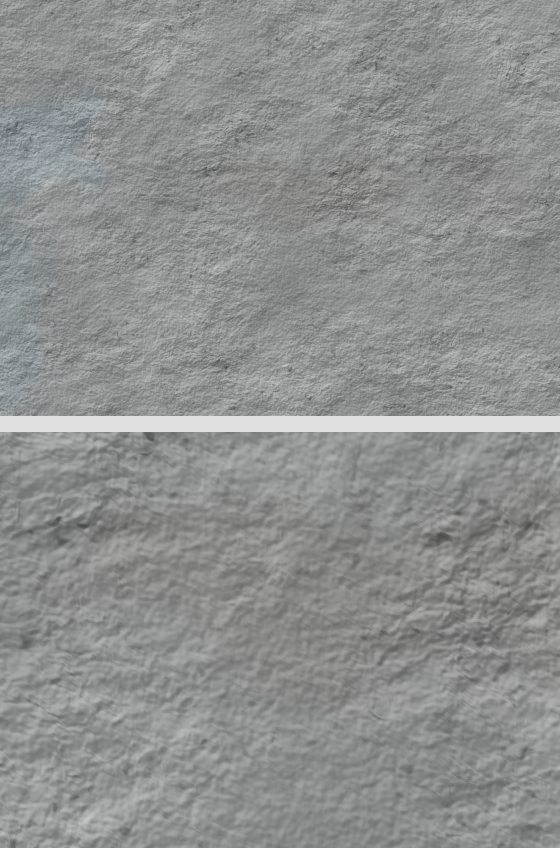
Top: the whole. Bottom: its middle third, enlarged.
Reproduce this texture procedurally as a Shadertoy shader.

```glsl
const vec3 PLASTER = vec3(0.565, 0.573, 0.574);
const vec3 BLUE_WASH = vec3(-0.014, 0.012, 0.026);
const vec3 WARM_STAIN = vec3(-0.030, -0.036, -0.042);
const vec2 LIGHT_DIR = vec2(-0.50, 0.866);
const float TAU = 6.28318;

vec2 hash2(vec2 cell) {
    vec3 v = fract(cell.xyx * vec3(0.1031, 0.1030, 0.0973));
    v += dot(v, v.yzx + 33.33);
    return fract((v.xx + v.yz) * v.zy);
}

float cornerRamp(vec2 cell, vec2 offset) {
    float angle = TAU * hash2(cell).x;
    return dot(vec2(cos(angle), sin(angle)), offset);
}

float gradientNoise(vec2 p) {
    vec2 cell = floor(p), f = fract(p);
    vec2 u = f * f * f * (f * (f * 6.0 - 15.0) + 10.0);
    vec2 right = vec2(1.0, 0.0), up = vec2(0.0, 1.0);
    float low = mix(cornerRamp(cell, f), cornerRamp(cell + right, f - right), u.x);
    float high = mix(cornerRamp(cell + up, f - up), cornerRamp(cell + 1.0, f - 1.0), u.x);
    return mix(low, high, u.y);
}

mat2 rotation(float angle) {
    float c = cos(angle), s = sin(angle);
    return mat2(c, -s, s, c);
}

float fbm(vec2 p, int octaves, float gain) {
    float sum = 0.0, amplitude = 1.0;
    for (int i = 0; i < octaves; i++) {
        sum += amplitude * gradientNoise(p);
        p = rotation(0.6) * p * 2.04 + 17.3;
        amplitude *= gain;
    }
    return sum;
}

vec2 warp(vec2 p, float frequency, float amount) {
    return p + amount * vec2(gradientNoise(p * frequency + 31.7),
                             gradientNoise(p * frequency + 78.2));
}

float segmentDistance(vec2 p, vec2 halfSpan) {
    float along = clamp(dot(p, halfSpan) / dot(halfSpan, halfSpan), -1.0, 1.0);
    return length(p - halfSpan * along);
}

// Scattered trowel ridges and grooves, mostly rising to the right
float trowelMarks(vec2 p, float cellSize, float width) {
    vec2 home = floor(p / cellSize);
    float relief = 0.0;
    for (int y = -1; y <= 1; y++)
    for (int x = -1; x <= 1; x++) {
        vec2 cell = home + vec2(x, y);
        vec2 place = hash2(cell + 5.0), shape = hash2(cell + 91.0);
        float angle = mix(-0.45, 1.0, shape.x);
        vec2 halfSpan = cellSize * mix(0.10, 0.42, shape.y) * vec2(cos(angle), sin(angle));
        float d = segmentDistance(p - (cell + place) * cellSize, halfSpan) / width;
        float strength = mix(-0.8, 1.0, fract(place.x * 7.0 + shape.y * 3.0));
        relief += strength * exp(-d * d);
    }
    return relief;
}

// Plaster skins with crisp, crumbled edges
float plasterSkins(vec2 p, float angle, vec2 frequency) {
    float n = fbm(rotation(angle) * p * frequency, 4, 0.58);
    return smoothstep(0.02, 0.14, n) + 0.8 * smoothstep(0.30, 0.40, n);
}

float wallHeight(vec2 p, float roughness) {
    vec2 q = warp(warp(p, 8.0, 0.016), 42.0, 0.004);
    float lumps = fbm(q * vec2(12.0, 15.0), 5, 0.54);
    float skins = plasterSkins(q, 0.35, vec2(10.0, 16.0))
                + 0.8 * plasterSkins(q + 4.7, -0.25, vec2(19.0, 27.0));
    float marks = trowelMarks(q, 0.17, 0.0050) + 0.7 * trowelMarks(q + 2.3, 0.08, 0.0036);
    float grain = gradientNoise(p * 92.0) + 0.85 * gradientNoise(p * 150.0 + 9.0)
                + 0.6 * gradientNoise(p * 205.0 + 3.0);
    return roughness * (0.60 * lumps + 0.075 * skins + 0.10 * marks) + 0.085 * grain;
}

float softBlob(vec2 p, vec2 centre, vec2 radius, float softness) {
    return 1.0 - smoothstep(1.0 - softness, 1.0 + softness, length((p - centre) / radius));
}

// Small shadowed holes gathered in rough areas
float pits(vec2 p, vec2 frequency, float roughness) {
    vec2 q = warp(p, 60.0, 0.008);
    float holes = smoothstep(0.24, 0.48, gradientNoise(q * frequency));
    float clumps = smoothstep(-0.10, 0.30, fbm(p * 11.0 + 52.0, 2, 0.6));
    return holes * clumps * roughness;
}

void mainImage(out vec4 fragColor, in vec2 fragCoord) {
    vec2 p = fragCoord / iResolution.y;
    float roughness = clamp(0.95 + 1.0 * fbm(p * 5.0 + 12.0, 3, 0.55), 0.45, 1.5);

    // Relief lit from the upper left
    float reach = 0.0030;
    float slope = wallHeight(p, roughness) - wallHeight(p + LIGHT_DIR * reach, roughness);
    float shade = 1.00 * slope / (1.0 + 2.6 * abs(slope));

    // Broad washes with ragged borders
    vec2 ragged = warp(warp(p, 6.0, 0.10), 27.0, 0.035);
    float blue = max(softBlob(ragged, vec2(0.05, 0.64), vec2(0.18, 0.14), 0.12),
                     0.8 * softBlob(ragged, vec2(0.01, 0.22), vec2(0.09, 0.24), 0.35));
    float stain = max(softBlob(ragged, vec2(0.74, 0.54), vec2(0.28, 0.08), 0.40),
                      0.7 * softBlob(ragged, vec2(1.16, 0.57), vec2(0.11, 0.17), 0.5));
    float mottling = 0.055 * fbm(p * 3.6 + 40.0, 5, 0.66);

    vec3 colour = PLASTER + shade + mottling;
    colour += BLUE_WASH * blue + WARM_STAIN * stain;
    colour -= 0.10 * pits(p, vec2(58.0, 82.0), roughness);
    colour -= 0.08 * pits(p + 6.1, vec2(105.0, 130.0), roughness);
    fragColor = vec4(clamp(colour, 0.0, 1.0), 1.0);
}
```
